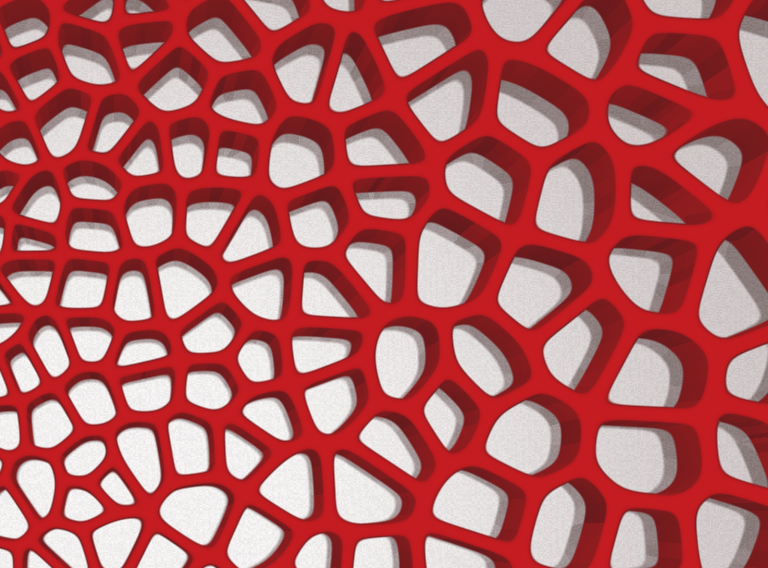
A WebGL 2 fragment shader for this pattern:

```glsl
#version 300 es
precision highp float;
// Red perforated plate of irregular rounded cells, seen in perspective over a pale floor.

uniform vec2 u_resolution;
out vec4 fragColor;

// Layout, in units of the canvas height
const vec2 GROWTH_CENTRE = vec2(-1.2, 0.45);  // cells grow with distance from here
const float CELL_RATIO = 0.068;               // cell pitch per unit of that distance
const vec2 VANISHING_POINT = vec2(0.2, 0.08);
const float WALL_DEPTH = 0.041;               // perspective shift of the plate's back
const float SHADE_DEPTH = 1.65;               // shadow shift, relative to the wall
const float SOFTNESS = 0.0022;
const float LIP = 0.0025;                     // thin dark edge round each hole
const float GRAIN_SCALE = 380.0;

// Cell shape, in units of the cell pitch
const float JITTER = 0.84;
const float RIM = 0.075;
const float ROUNDING = 0.065;
const float FACETS = 15.0;

const vec3 RED = vec3(0.77, 0.11, 0.13);
const vec3 WALL_LIGHT = vec3(0.56, 0.11, 0.12);
const vec3 WALL_DARK = vec3(0.37, 0.10, 0.11);
const vec3 FLOOR_LIGHT = vec3(0.95, 0.94, 0.94);
const vec3 FLOOR_GREY = vec3(0.76, 0.72, 0.72);
const vec3 FLOOR_SHADE = vec3(0.54, 0.48, 0.48);

const float TAU = 6.2831853;

float hash(vec2 p) {
    return fract(sin(dot(p, vec2(127.1, 311.7))) * 43758.5453);
}

// Log-polar map: an even grid becomes cells that grow to the right
vec2 toGrid(vec2 p) {
    vec2 d = p - GROWTH_CENTRE;
    return vec2(log(length(d)), atan(d.y, d.x)) / CELL_RATIO;
}

vec2 site(vec2 id) {
    vec2 offset = vec2(hash(id), hash(id + 57.3)) - 0.5;
    return id + 0.5 + JITTER * offset;
}

vec2 nearestCell(vec2 g) {
    vec2 base = floor(g), best = base;
    float bestDist = 1e5;
    for (int y = -1; y <= 1; y++) {
        for (int x = -1; x <= 1; x++) {
            vec2 id = base + vec2(x, y);
            float dist = distance(g, site(id));
            if (dist < bestDist) {
                bestDist = dist;
                best = id;
            }
        }
    }
    return best;
}

// Distance inside the rounded hole of one given cell, negative outside
float holeDistance(vec2 g, vec2 id) {
    vec2 centre = site(id);
    float sum = 0.0;
    for (int y = -2; y <= 2; y++) {
        for (int x = -2; x <= 2; x++) {
            if (x == 0 && y == 0) continue;
            vec2 other = site(id + vec2(x, y));
            float edge = dot(0.5 * (centre + other) - g, normalize(other - centre));
            sum += exp(-edge / ROUNDING);
        }
    }
    return -ROUNDING * log(sum) - RIM;
}

void main() {
    vec2 p = gl_FragCoord.xy / u_resolution.y;
    float unit = CELL_RATIO * distance(p, GROWTH_CENTRE);
    float soft = max(SOFTNESS, 0.7 / u_resolution.y);
    vec2 shift = WALL_DEPTH * (p - VANISHING_POINT);

    // The same hole at the front, at the back, and as lit on the floor
    vec2 grid = toGrid(p);
    vec2 id = nearestCell(grid);
    float front = holeDistance(grid, id) * unit;
    float back = holeDistance(toGrid(p + shift), id) * unit;
    float litArea = holeDistance(toGrid(p + SHADE_DEPTH * shift), id) * unit;

    // Wall facets, extruded along the line of sight
    float depth = clamp(front / max(front - back, 1e-4), 0.0, 1.0);
    vec2 outward = toGrid(p + depth * shift) - site(id);
    float facet = floor(atan(outward.y, outward.x) / TAU * FACETS);
    float tone = hash(id + facet * 3.7) - 0.5;
    float facing = sin((facet + 0.5) / FACETS * TAU);
    float wallLight = 0.85 + 0.5 * tone - 0.35 * facing - 0.2 * depth;
    vec3 wall = mix(WALL_DARK, WALL_LIGHT, clamp(wallLight, 0.0, 1.0));

    // Floor, fading with distance, with a shaded band and fine grain
    float fade = smoothstep(0.25, 1.25, distance(p, VANISHING_POINT));
    vec3 lit = mix(FLOOR_LIGHT, FLOOR_GREY, 0.75 * fade);
    vec3 shade = mix(FLOOR_GREY, FLOOR_SHADE, clamp(0.4 + 0.6 * fade + 0.4 * tone, 0.0, 1.0));
    vec3 ground = mix(shade, lit, smoothstep(-soft, 2.0 * soft, litArea));
    ground += 0.05 * (hash(floor(p * GRAIN_SCALE)) - 0.5);

    // Layers from the back forward
    float floorMask = smoothstep(-soft, soft, min(front, back) - LIP);
    vec3 colour = mix(wall, ground, floorMask);
    vec3 rim = RED * (0.96 + 0.04 * smoothstep(0.0, 0.008, -front));
    colour = mix(rim, colour, smoothstep(-soft, soft, front));
    fragColor = vec4(clamp(colour, 0.0, 1.0), 1.0);
}
```
